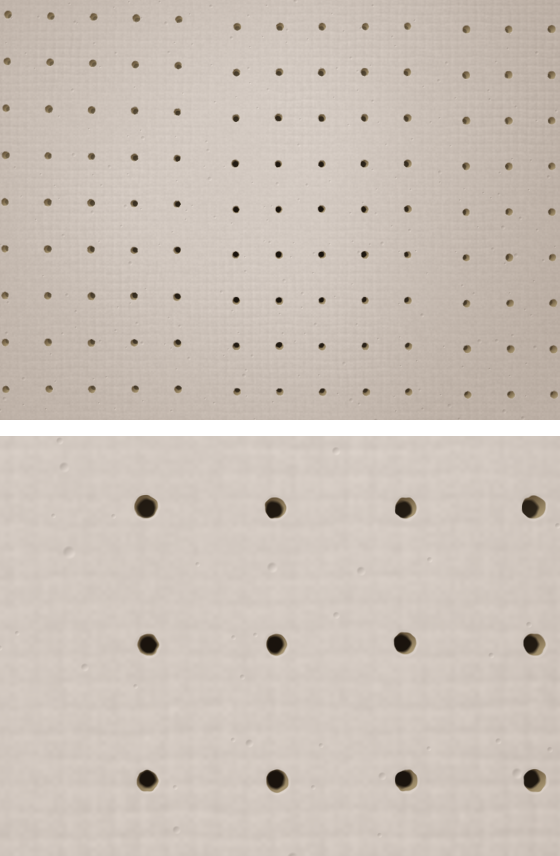
Top, the full canvas; bottom, a detail of the centre.
This texture is drawn by a Shadertoy shader. Its source:

```glsl
// Perforated cream foam sheet: three bands of round holes, nine rows each,
// over a faint waffle emboss with scattered pits. Holes are found by rounding to
// the nearest lattice point; their walls show on the side away from the view axis.
#define HOLE_PITCH 0.1024
#define BAND_PERIOD 0.5495
#define FIRST_COLUMN 0.0118
#define HOLE_RADIUS 0.0088
#define WAFFLE_SIZE 0.0206
#define WAFFLE_DEPTH 0.016
#define PIT_CELL 0.045
#define PIT_DENSITY 0.42
#define GRAIN 0.020
#define VIEW_AXIS vec2(0.665, 0.40)

const vec3 FOAM_LIGHT = vec3(0.830, 0.792, 0.760);
const vec3 FOAM_SHADE = vec3(0.730, 0.680, 0.638);
const vec3 WALL_LIT   = vec3(0.640, 0.570, 0.430);
const vec3 WALL_DIM   = vec3(0.400, 0.330, 0.230);
const vec3 BORE_DARK  = vec3(0.100, 0.075, 0.050);
const vec2 TO_LIGHT   = vec2(-0.6, 0.8);

float hash(vec2 p) {
    return fract(sin(dot(p, vec2(127.1, 311.7))) * 43758.5453);
}

vec2 hash2(vec2 p) {
    return vec2(hash(p), hash(p + 37.3));
}

float noise(vec2 p) {
    vec2 i = floor(p), f = fract(p);
    f = f * f * (3.0 - 2.0 * f);
    return mix(mix(hash(i), hash(i + vec2(1, 0)), f.x),
               mix(hash(i + vec2(0, 1)), hash(i + vec2(1, 1)), f.x), f.y);
}

// Coverage of a shape with signed distance d, softened by w.
float cover(float d, float w) {
    return 1.0 - smoothstep(-w, w, d);
}

// Slight bow and keystone of the sheet.
vec2 unwarp(vec2 p) {
    float y = p.y - 0.4;
    return p - vec2(0.026 * y * y * (1.0 - 0.6 * p.x) - 0.006 * p.x * y, 0.0);
}

// Grooves between the raised squares, each with a lit lower edge.
float waffle(vec2 p) {
    vec2 u = p / WAFFLE_SIZE + 0.25 * (vec2(noise(p * 22.0), noise(p * 22.0 + 50.0)) - 0.5);
    vec2 groove = pow(abs(cos(3.14159 * u)), vec2(6.0));
    vec2 ridge = pow(abs(cos(3.14159 * (u + vec2(-0.22, 0.22)))), vec2(6.0));
    float wear = 0.35 + 0.9 * noise(p * 7.0);
    return WAFFLE_DEPTH * wear * dot(ridge - groove, vec2(0.6, 0.9));
}

// Small dents: dark toward the light, bright on the far side.
float pits(vec2 p, float px) {
    float shade = 0.0;
    vec2 cell = floor(p / PIT_CELL);
    for (int j = -1; j <= 1; j++)
    for (int i = -1; i <= 1; i++) {
        vec2 id = cell + vec2(i, j);
        if (hash(id + 9.1) > PIT_DENSITY) continue;
        vec2 d = p - (id + hash2(id)) * PIT_CELL;
        float size = hash(id + 71.7);
        float r = mix(0.0016, 0.0046, size * size * size);
        float inside = cover(length(d) - r, max(px, 0.35 * r));
        shade -= inside * (0.025 + 0.10 * dot(d, TO_LIGHT) / r);
    }
    return shade;
}

// Centre of the hole nearest to q, and its lattice index.
vec2 holeCentre(vec2 q, out vec2 id) {
    float band = clamp(floor((q.x - FIRST_COLUMN + 0.0694) / BAND_PERIOD), 0.0, 2.0);
    float start = FIRST_COLUMN + band * BAND_PERIOD;
    float col = clamp(round((q.x - start) / HOLE_PITCH), 0.0, 4.0);
    float firstRow = 0.0729 - 0.0065 * band;
    float rowPitch = band < 0.5 ? 0.1115 - 0.00033 * col : 0.1088;
    float row = clamp(round((q.y - firstRow) / rowPitch), 0.0, 8.0);
    id = vec2(band * 5.0 + col, row);
    vec2 jitter = 0.0016 * (hash2(id + 3.0) - 0.5);
    return vec2(start + col * HOLE_PITCH, firstRow + row * rowPitch) + jitter;
}

void mainImage(out vec4 fragColor, in vec2 fragCoord) {
    float px = 1.0 / iResolution.y;
    vec2 p = fragCoord * px;
    vec2 q = unwarp(p);

    // Sheet: soft light falloff, emboss, pits and grain
    float falloff = smoothstep(0.1, 0.95, length(p - vec2(0.58, 0.60)));
    falloff += 0.16 * (noise(p * 4.0) - 0.5);
    vec3 color = mix(FOAM_LIGHT, FOAM_SHADE, clamp(falloff, 0.0, 1.0));
    float grain = noise(p * 260.0) + 0.6 * noise(p * 120.0) - 0.8;
    color += waffle(q) + pits(p, px) + GRAIN * grain;

    // Hole: uneven rim, lit wall, dark bore shifted toward the view axis
    vec2 id;
    vec2 centre = holeCentre(q, id);
    vec2 d = q - centre;
    float r = HOLE_RADIUS * (0.94 + 0.12 * hash(id));
    float rough = 0.0012 * (noise(d * 260.0 + id * 17.0) - 0.5);
    float rim = length(d) - r + rough;
    vec2 away = centre - VIEW_AXIS;
    float bore = length(d + 0.013 * away + 0.0012 * vec2(1, -1)) - 0.80 * r + rough;
    float depth = 1.0 - 0.65 * smoothstep(0.12, 0.65, length(away));
    float lit = clamp(0.5 - 0.6 * dot(d, TO_LIGHT) / r, 0.0, 1.0);
    vec3 wall = mix(WALL_DIM, WALL_LIT, lit);
    wall = mix(wall, BORE_DARK, depth * cover(bore, max(px, 0.0016)));
    color += 0.05 * cover(abs(rim - 0.001) - 0.001, px) * (lit - 0.4);
    color = mix(color, wall, cover(rim, px));

    fragColor = vec4(clamp(color, 0.0, 1.0), 1.0);
}
```
